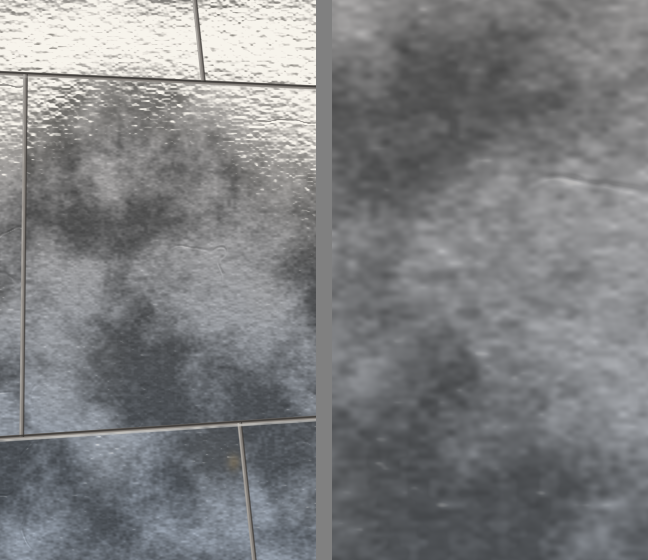
Left: the whole. Right: its middle third, enlarged.
Give the GLSL for this texture, as a WebGL 1 fragment shader.

```glsl
precision highp float;
// Large glazed stone tiles in a running bond, seen slightly askew.
// Layered noise clouds each tile; a fine height field breaks the
// warm glare at the top into wet sparkles. Canvas width is one unit.

#define TILE_WIDTH 1.25
#define JOINT 0.0065
#define CLOUD_SCALE 3.2
#define RELIEF_SCALE 62.0
#define STONE_DARK vec3(0.31, 0.315, 0.32)
#define STONE_LIGHT vec3(0.61, 0.615, 0.625)
#define COOL_TINT vec3(0.92, 0.97, 1.03)
#define GLARE_TINT vec3(0.97, 0.955, 0.925)
#define GROUT vec3(0.52, 0.50, 0.48)
#define SHADOW vec3(0.20, 0.19, 0.18)
#define LIP vec3(0.80, 0.79, 0.77)

uniform vec2 u_resolution;

float hash(vec2 p) {
  return fract(sin(dot(p, vec2(127.1, 311.7))) * 43758.5453);
}

float noise(vec2 p) {
  vec2 i = floor(p), f = fract(p);
  f = f * f * (3.0 - 2.0 * f);
  return mix(mix(hash(i), hash(i + vec2(1.0, 0.0)), f.x),
             mix(hash(i + vec2(0.0, 1.0)), hash(i + 1.0), f.x), f.y);
}

float fbm(vec2 p) {
  float sum = 0.0, amp = 0.5, total = 0.0;
  for (int i = 0; i < 6; i++) {
    sum += amp * noise(p);
    total += amp;
    amp *= 0.66;
    p = mat2(1.6, 1.2, -1.2, 1.6) * p + 7.3;
  }
  return sum / total;
}

// Pitted glaze with a few long, broken ridges
float relief(vec2 p) {
  vec2 q = p * RELIEF_SCALE * vec2(0.8, 1.2);
  float pits = noise(q) + 0.5 * noise(q * 2.1 + 4.0);
  float bend = noise(p * vec2(3.0, 5.0)) + 0.12 * noise(p * 22.0);
  float ridge = 1.0 - smoothstep(0.0, 0.022, abs(bend - 0.56));
  return pits + 0.7 * ridge * smoothstep(0.55, 0.7, noise(p * 4.5 + 19.0));
}

// Strength of the reflected light: strong above, with a dull centre
float glareAt(vec2 p) {
  float g = smoothstep(0.95, 1.65, p.y);
  vec2 d = p - vec2(0.42, 1.25);
  g -= 0.62 * exp(-12.0 * dot(d, d));
  g *= 1.0 - 0.3 * smoothstep(1.62, 1.8, p.y);
  return clamp(g + 0.3 * (noise(p * 6.0) - 0.5), 0.0, 1.0);
}

float stripe(float d, float halfWidth) {
  float aa = 0.8 / u_resolution.x;
  return 1.0 - smoothstep(halfWidth - aa, halfWidth + aa, abs(d));
}

void main() {
  vec2 p = gl_FragCoord.xy / u_resolution * vec2(1.0, 16.0 / 9.0);

  // Converging rows, with alternate rows shifted and leaning
  float lower = 0.387 + 0.065 * p.x;
  float rowHeight = 1.159 - 0.111 * p.x;
  float v = (p.y - lower) / rowHeight;
  float row = floor(v);
  float start = mix(0.064 + 0.0105 * p.y, 0.804 - 0.106 * p.y, mod(row, 2.0));
  float u = (p.x - start) / TILE_WIDTH;
  vec2 tile = vec2(floor(u), row);
  float sx = (u - floor(u + 0.5)) * TILE_WIDTH;
  float sy = (v - floor(v + 0.5)) * rowHeight;

  // Clouded stone, different on every tile
  vec2 q = p + 9.0 * vec2(hash(tile + 3.0), hash(tile + 8.0));
  float cloud = smoothstep(0.28, 0.68, fbm(q * CLOUD_SCALE));
  float grain = noise(q * 95.0) - 0.5;
  vec3 col = mix(STONE_DARK, STONE_LIGHT, clamp(cloud + 0.3 * grain, 0.0, 1.0));
  col *= mix(COOL_TINT, vec3(1.02, 1.0, 0.98), smoothstep(0.1, 1.3, p.y));

  // Small ochre stain near a joint
  vec2 stain = (p - vec2(0.74, 0.31)) * vec2(50.0, 38.0);
  col = mix(col, vec3(0.55, 0.48, 0.36), 0.5 * exp(-dot(stain, stain)));

  // Haze and sparkles on slopes that face the light
  float glare = glareAt(p);
  float slope = relief(q + vec2(0.001, 0.005)) - relief(q);
  col *= 1.0 + 0.2 * clamp(slope, -0.6, 0.6);
  float shine = smoothstep(0.35, 0.95, glare + 0.9 * slope);
  shine *= 0.25 + 0.75 * smoothstep(0.0, 0.25, glare);
  col = mix(col, GLARE_TINT * vec3(0.86, 0.84, 0.80), 0.4 * glare);
  col = mix(col, GLARE_TINT, shine);

  // Grout, its shaded side and the worn bright tile edge
  float wear = 0.55 + 0.45 * noise(p * 40.0);
  float lit = mix(0.9, 0.3, smoothstep(0.6, 1.4, p.y));
  col = mix(col, GROUT, stripe(min(abs(sx), abs(sy)), JOINT));
  col = mix(col, LIP, 0.6 * wear * stripe(sx + 0.004, 0.0025));
  col = mix(col, SHADOW, 0.7 * stripe(sx - 0.006, 0.0022));
  col = mix(col, LIP, lit * wear * stripe(sy + 0.008, 0.004));
  col = mix(col, SHADOW, 0.8 * stripe(sy - 0.003, 0.003));

  gl_FragColor = vec4(clamp(col, 0.0, 1.0), 1.0);
}
```
